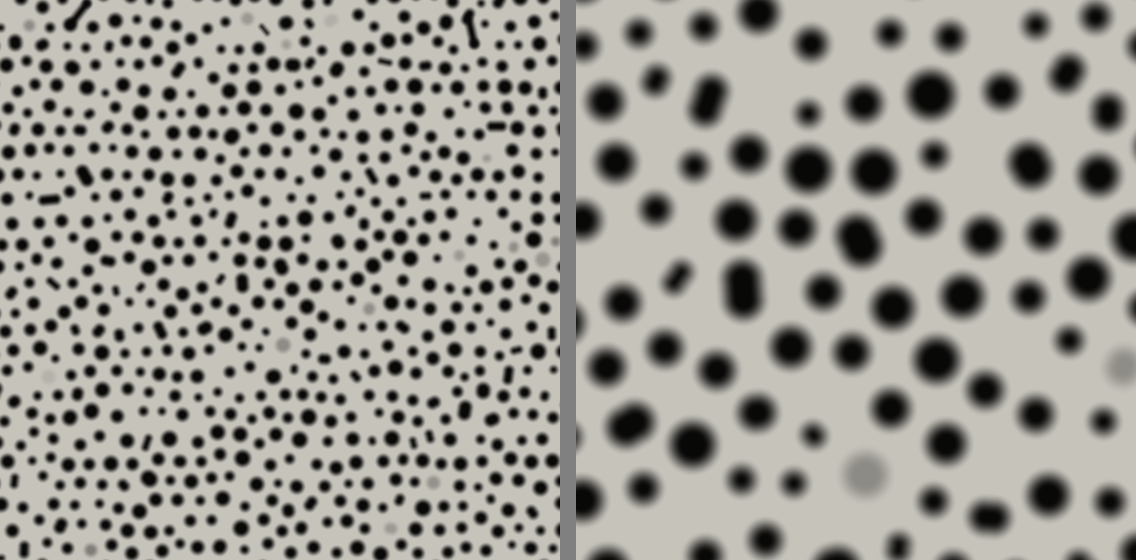
Left, the full canvas; right, a detail of the centre.
Write a Shadertoy shader that draws this pattern.

```glsl
// Soft black dots of mixed size, evenly but irregularly spread on warm grey.
// Jittered seeds in a staggered grid push each other apart in two relaxation
// steps; a few dots are stretched, faint, or joined to a neighbour.

const vec3 PAPER = vec3(0.776, 0.765, 0.734);
const vec3 INK = vec3(0.030, 0.030, 0.027);

const float CELLS = 25.5;        // grid cells per canvas height
// All lengths below are in cells.
const float JITTER = 0.75;
const float STAGGER = 0.25;      // sideways shift of alternate rows
const float RADIUS_MIN = 0.135;
const float RADIUS_MAX = 0.370;
const float BLUR = 0.166;        // half width of the soft edge
const float GAP = 0.52;          // wanted clearance between dots
const float PUSH = 0.33;         // strength of one relaxation step
const float STRETCH = 0.30;      // largest half length of a stretched dot
const float LINK_RADIUS = 0.16;
const float LINK_SHARE = 0.009;
const float FAINT_SHARE = 0.03;

vec3 hash3(vec2 p) {
    vec3 q = vec3(dot(p, vec2(127.1, 311.7)),
                  dot(p, vec2(269.5, 183.3)),
                  dot(p, vec2(419.2, 371.9)));
    return fract(sin(q) * 43758.5453);
}

// Unrelaxed dot of a cell: xy is its position, z its radius.
vec3 seedDot(vec2 cell) {
    vec3 h = hash3(cell);
    float size = 0.5 * (h.z + hash3(cell + 57.3).x);
    float side = mod(cell.y, 2.0) < 0.5 ? -STAGGER : STAGGER;
    vec2 pos = cell + 0.5 + vec2(side, 0.0) + JITTER * (h.xy - 0.5);
    return vec3(pos, mix(RADIUS_MIN, RADIUS_MAX, size));
}

// Displacement of dot a away from dot b when they are too close.
vec2 repel(vec3 a, vec3 b) {
    vec2 d = a.xy - b.xy;
    float dist = max(length(d), 1e-3);
    return PUSH * max(GAP + a.z + b.z - dist, 0.0) * d / dist;
}

float segmentDistance(vec2 p, vec2 a, vec2 b) {
    vec2 ab = b - a;
    float t = clamp(dot(p - a, ab) / max(dot(ab, ab), 1e-6), 0.0, 1.0);
    return length(p - a - t * ab);
}

// Ink coverage at a distance from the core of a soft stroke.
float softInk(float dist, float radius) {
    return 1.0 - smoothstep(radius - BLUR, radius + BLUR, dist);
}

void mainImage(out vec4 fragColor, in vec2 fragCoord) {
    vec2 p = fragCoord / iResolution.y * CELLS;
    vec2 home = floor(p);

    // Seeds of the 7 x 7 cells around the pixel
    vec3 seeds[49];
    for (int i = 0; i < 49; i++)
        seeds[i] = seedDot(home + vec2(i % 7 - 3, i / 7 - 3));

    // First relaxation, on the inner 5 x 5 cells
    vec3 eased[25];
    for (int i = 0; i < 25; i++) {
        int c = (i / 5 + 1) * 7 + i % 5 + 1;
        vec3 a = seeds[c];
        vec2 shift = vec2(0.0);
        for (int k = 0; k < 9; k++)
            if (k != 4) shift += repel(a, seeds[c + (k / 3 - 1) * 7 + k % 3 - 1]);
        eased[i] = a + vec3(shift, 0.0);
    }

    // Second relaxation, on the inner 3 x 3 cells
    vec3 dots[9];
    for (int i = 0; i < 9; i++) {
        int c = (i / 3 + 1) * 5 + i % 3 + 1;
        vec3 a = eased[c];
        vec2 shift = vec2(0.0);
        for (int k = 0; k < 9; k++)
            if (k != 4) shift += repel(a, eased[c + (k / 3 - 1) * 5 + k % 3 - 1]);
        dots[i] = a + vec3(shift, 0.0);
    }

    // Overlay the dots and the rare links to the cell above
    float light = 1.0;
    for (int i = 0; i < 9; i++) {
        vec3 d = dots[i];
        vec3 h = hash3(home + vec2(i % 3 - 1, i / 3 - 1) + 113.7);
        float angle = 6.2832 * h.x;
        float halfLength = STRETCH * pow(h.y, 16.0);
        vec2 axis = halfLength * vec2(cos(angle), sin(angle));
        float dist = segmentDistance(p, d.xy - axis, d.xy + axis);
        float strength = h.z < FAINT_SHARE ? 0.08 + 0.3 * h.x : 1.0;
        light *= 1.0 - strength * softInk(dist, d.z - 0.4 * halfLength);

        if (i < 6 && h.z > 1.0 - LINK_SHARE)
            light *= 1.0 - softInk(segmentDistance(p, d.xy, dots[i + 3].xy), LINK_RADIUS);
    }

    fragColor = vec4(mix(INK, PAPER, light), 1.0);
}
```
